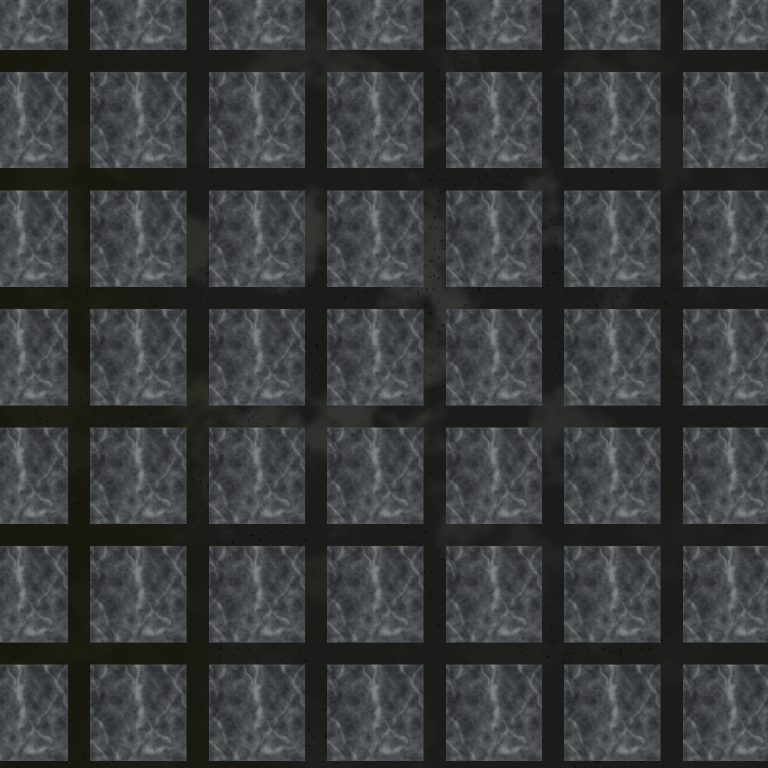
Reproduce this pattern procedurally as a WebGL 1 fragment shader.

```glsl
precision highp float;
// Square tiles of veined charcoal marble in a dark, smoke-stained grout grid.

uniform vec2 u_resolution;

vec2 hashGradient(vec2 cell) {
  vec2 h = fract(cell * vec2(0.1031, 0.1137) + 0.17);
  h += dot(h, h.yx + 19.19);
  float angle = 6.2832 * fract((h.x + h.y) * h.x * 7.31);
  return vec2(cos(angle), sin(angle));
}

float gradientNoise(vec2 p) {
  vec2 i = floor(p), f = p - i;
  vec2 u = f * f * f * (f * (f * 6.0 - 15.0) + 10.0);
  float a = dot(hashGradient(i), f);
  float b = dot(hashGradient(i + vec2(1, 0)), f - vec2(1, 0));
  float c = dot(hashGradient(i + vec2(0, 1)), f - vec2(0, 1));
  float d = dot(hashGradient(i + 1.0), f - 1.0);
  return mix(mix(a, b, u.x), mix(c, d, u.x), u.y);
}

float fbm(vec2 p) {
  float sum = 0.0, gain = 1.0;
  for (int i = 0; i < 4; i++) {
    sum += gain * gradientNoise(p);
    p = mat2(1.6, 1.2, -1.2, 1.6) * p + 7.3;
    gain *= 0.6;
  }
  return sum;
}

// Soft streak from a to b
float vein(vec2 p, vec2 a, vec2 b, float width) {
  vec2 ab = b - a;
  float along = clamp(dot(p - a, ab) / dot(ab, ab), 0.0, 1.0);
  float d = length(p - a - along * ab) / width;
  return exp(-d * d);
}

// Marble face, with p from 0 to 1 across one tile
vec3 marble(vec2 p) {
  vec2 q = p + 0.045 * vec2(gradientNoise(p * 8.0 + 3.0), gradientNoise(p * 8.0 + 31.0));

  // Left vein and its offshoots
  float left = vein(q, vec2(0.01, 0.97), vec2(0.08, 0.65), 0.018);
  left = max(left, vein(q, vec2(0.18, 1.0), vec2(0.07, 0.76), 0.015));
  left = max(left, vein(q, vec2(0.02, 0.51), vec2(0.16, 0.3), 0.022));
  left = max(left, vein(q, vec2(0.16, 0.3), vec2(0.28, 0.03), 0.022));
  left = max(left, vein(q, vec2(0.0, 0.22), vec2(0.2, 0.0), 0.018));

  // Central trunk, bright knot and forked foot
  float trunk = vein(q, vec2(0.49, 1.0), vec2(0.49, 0.76), 0.02);
  trunk = max(trunk, vein(q, vec2(0.36, 0.99), vec2(0.48, 0.77), 0.014));
  trunk = max(trunk, 1.2 * vein(q, vec2(0.46, 0.76), vec2(0.52, 0.76), 0.038));
  trunk = max(trunk, vein(q, vec2(0.49, 0.74), vec2(0.53, 0.45), 0.032));
  trunk = max(trunk, vein(q, vec2(0.53, 0.45), vec2(0.44, 0.0), 0.033));
  trunk = max(trunk, 0.8 * vein(q, vec2(0.53, 0.48), vec2(0.82, 0.18), 0.018));

  // Right vein, crossing hairlines and the pale smear
  float right = vein(q, vec2(0.76, 1.0), vec2(0.9, 0.77), 0.02);
  right = max(right, vein(q, vec2(0.9, 0.77), vec2(1.0, 0.56), 0.021));
  right = max(right, 0.6 * vein(q, vec2(0.88, 0.66), vec2(0.53, 0.17), 0.015));
  right = max(right, 0.65 * vein(q, vec2(0.88, 0.52), vec2(0.86, 0.28), 0.045));
  right = max(right, 0.7 * vein(q, vec2(0.97, 0.99), vec2(0.89, 0.85), 0.016));
  right = max(right, 1.15 * vein(q, vec2(0.57, 0.11), vec2(0.84, 0.14), 0.032));

  // Cloudy body and fine webbing
  float cloud = fbm(p * 7.0 + 11.0);
  float web = pow(1.0 - min(1.0, 2.2 * abs(gradientNoise(q * 6.0 + 5.0))), 5.0);
  web += 0.7 * pow(1.0 - min(1.0, 2.0 * abs(gradientNoise(q * 11.0 + 43.0))), 4.0);
  float haze = vein(p, vec2(0.5, 0.85), vec2(0.52, 0.1), 0.17)
             + 0.7 * vein(p, vec2(0.1, 0.1), vec2(0.9, 0.1), 0.24);

  float tone = 0.27 + 0.32 * cloud + 0.13 * web + 0.13 * haze;
  tone += 0.43 * max(left * 0.85, max(trunk, right)) * (0.85 + 0.5 * cloud);

  // Thin pale rim
  vec2 inset = min(p, 1.0 - p);
  tone += 0.12 * (1.0 - smoothstep(0.0, 0.025, min(inset.x, inset.y)));
  return mix(vec3(0.13, 0.138, 0.155), vec3(0.455, 0.475, 0.475), clamp(tone, 0.0, 1.1));
}

vec3 grout(vec2 uv) {
  float stain = fbm(uv * 4.0 + 2.0);
  float olive = 1.0 - smoothstep(0.08, 0.48, uv.x + 0.2 * uv.y + 0.2 * stain);
  vec3 color = mix(vec3(0.106, 0.106, 0.099), vec3(0.09, 0.092, 0.05), olive);

  // Pale smoke gathers near the upper middle
  float gather = 1.0 - smoothstep(0.12, 0.5, length(uv - vec2(0.5, 0.62)));
  float smoke = smoothstep(-0.05, 0.5, fbm(uv * 8.0 + 19.0));
  color += vec3(0.1, 0.1, 0.098) * smoke * (0.2 + 0.8 * gather);

  // Scattered pits
  float pits = smoothstep(0.3, 0.5, gradientNoise(uv * 190.0));
  return color * (1.0 - 0.45 * pits * smoothstep(-0.1, 0.3, stain));
}

void main() {
  vec2 uv = gl_FragCoord.xy / u_resolution;

  // About six and a half repeats each way
  vec2 cell = fract((uv - vec2(-0.0371, 0.0091)) / 0.1543);
  vec2 p = cell / 0.814;

  // Signed distance to the tile edge, in canvas units
  vec2 gap = (abs(p - 0.5) - 0.5) * 0.1256;
  float soft = 0.8 / min(u_resolution.x, u_resolution.y);
  float face = 1.0 - smoothstep(-soft, soft, max(gap.x, gap.y));

  gl_FragColor = vec4(mix(grout(uv), marble(p), face), 1.0);
}
```
